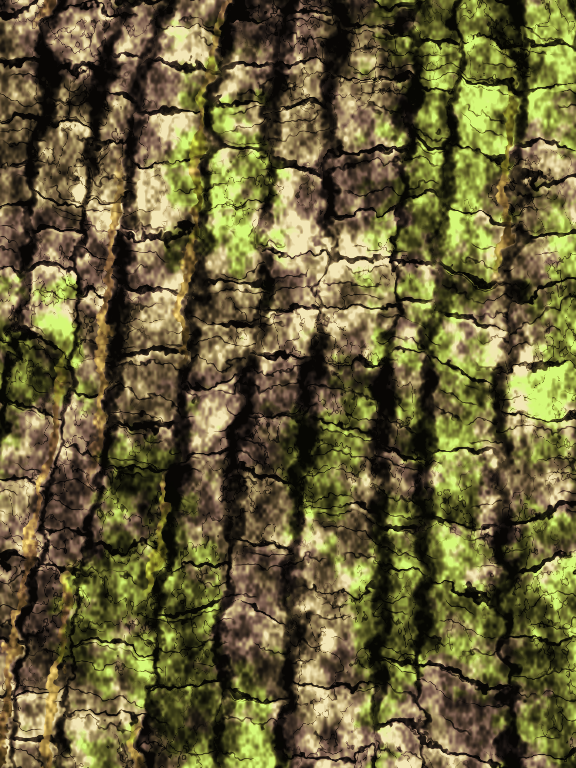
A Shadertoy shader for this texture:

```glsl
// Old tree bark: leaning ridges split into cracked plates, with moss and ochre seams.

const float COLUMNS = 7.5;        // ridges per canvas width at the bottom
const float COLUMN_GAIN = 1.8;    // extra ridges per unit of height
const float FAN_CENTER = 0.9;     // ridges lean away from this x
const float ROWS = 6.0;           // plates per unit of height at the bottom
const float ROW_GAIN = 2.2;       // plates get shorter towards the top
const float JITTER = 0.6;         // irregularity of ridge and plate spacing
const float FURROW_WIDTH = 0.011;
const float CRACK_WIDTH = 0.0065;
const float FINE_CRACK_WIDTH = 0.0022;
const float ROUGHNESS = 0.055;    // raggedness of all edges
const float BRIGHTNESS = 0.62;

const vec3 MOSS_TINT = vec3(0.88, 1.08, 0.66);
const vec3 PLUM_TINT = vec3(1.02, 0.95, 1.16);
const vec3 OCHRE_TINT = vec3(1.05, 0.98, 0.72);

// Bark colours from shadow to highlight, and the tone at which each is reached
const vec3 BARK[7] = vec3[7](
    vec3(0.03, 0.025, 0.015), vec3(0.12, 0.10, 0.07), vec3(0.29, 0.24, 0.15),
    vec3(0.48, 0.39, 0.27), vec3(0.61, 0.54, 0.35), vec3(0.78, 0.70, 0.48),
    vec3(0.95, 0.90, 0.71));
const float STOPS[7] = float[7](-2.1, -1.13, -0.25, 0.33, 0.77, 1.25, 1.8);

float hash(vec2 p) {
    return fract(sin(dot(p, vec2(127.1, 311.7))) * 43758.5453);
}

float noise(vec2 p) {
    vec2 i = floor(p), f = fract(p);
    f = f * f * (3.0 - 2.0 * f);
    return mix(mix(hash(i), hash(i + vec2(1, 0)), f.x),
               mix(hash(i + vec2(0, 1)), hash(i + vec2(1, 1)), f.x), f.y);
}

float fbm(vec2 p) {
    float sum = 0.0, weight = 0.46;
    for (int i = 0; i < 4; i++) {
        sum += weight * noise(p);
        p = mat2(1.6, 1.2, -1.2, 1.6) * p + 7.3;
        weight *= 0.6;
    }
    return sum;
}

// Irregular 1D cells: x = signed distance to the nearest border, y = cell id
vec2 cells(float t, float seed) {
    float base = floor(t + 0.5);
    vec2 best = vec2(9.0, 0.0);
    for (float k = -1.0; k <= 1.0; k++) {
        float id = base + k;
        float d = t - id - JITTER * (hash(vec2(id, seed)) - 0.5);
        if (abs(d) < abs(best.x)) best = vec2(d, d < 0.0 ? id : id + 1.0);
    }
    return best;
}

float line(float d, float halfWidth, float soft) {
    return 1.0 - smoothstep(halfWidth - soft, halfWidth + soft, abs(d));
}

vec3 barkColor(float tone) {
    vec3 color = BARK[0];
    for (int i = 1; i < 7; i++)
        color = mix(color, BARK[i], clamp((tone - STOPS[i - 1]) / (STOPS[i] - STOPS[i - 1]), 0.0, 1.0));
    return color;
}

void mainImage(out vec4 fragColor, in vec2 fragCoord) {
    vec2 p = fragCoord / iResolution.x;
    float soft = max(0.0016, 0.7 / iResolution.x);

    // Bend and roughen the layout
    vec2 rough = vec2(fbm(p * 24.0), fbm(p * 24.0 + 40.0)) - 0.5;
    vec2 bend = vec2(noise(p * vec2(5.0, 3.5)), noise(p * 7.0 + 9.0)) - 0.5;
    vec2 q = p + 0.045 * bend + ROUGHNESS * rough;

    // Ridges, then plates within each ridge
    float columnScale = COLUMNS + COLUMN_GAIN * p.y;
    vec2 column = cells((q.x - FAN_CENTER) * columnScale, 1.0);
    float side = column.x / columnScale;
    float rowScale = ROWS + 2.0 * ROW_GAIN * p.y;
    float slope = 2.4 * (hash(vec2(column.y, 5.0)) - 0.3);
    float along = q.y * (ROWS + ROW_GAIN * q.y) + slope * q.x + 17.0 * hash(vec2(column.y, 3.0));
    vec2 row = cells(along, column.y);
    float rise = row.x / rowScale;
    vec2 fineRow = cells(along * 3.1 + 2.0 * bend.x, column.y + 50.0);

    // Furrows, plate cracks, fine cracks and crumbling outlines
    float furrowWidth = FURROW_WIDTH * (0.2 + 1.7 * noise(p * vec2(9.0, 6.0) + 3.0));
    float furrow = line(side - 0.003, furrowWidth * 0.85, furrowWidth * 0.45 + soft);
    float crack = line(rise, CRACK_WIDTH * noise(p * 17.0 + 20.0), soft);
    float fineMask = smoothstep(0.42, 0.6, noise(p * 19.0 + 60.0));
    float fine = fineMask * line(fineRow.x / (3.1 * rowScale), FINE_CRACK_WIDTH * 0.6, soft);
    float crumbField = fbm(p * vec2(30.0, 22.0) + 80.0);
    float crumbs = line(crumbField - 0.46, 0.012, 0.012) * smoothstep(0.35, 0.65, noise(p * 9.0 + 31.0));

    // Tone of the plates, from broad light to grain
    float grain = noise(p * vec2(170.0, 130.0)) - 0.5;
    float tone = BRIGHTNESS - 1.3 * (p.x - 0.5) * (p.x - 0.5);
    tone += 1.6 * (noise(p * 3.5 + 12.0) - 0.5);
    tone += 1.0 * (hash(vec2(column.y, row.y)) - 0.5);
    tone += 4.6 * (fbm(p * vec2(28.0, 18.0) + 5.0) - 0.5);
    tone += 1.3 * grain + 1.2 * (noise(p * vec2(85.0, 60.0) + 8.0) - 0.5);
    tone += 0.5 * line(rise + 0.009, 0.004, 0.004);
    tone -= 2.1 * furrow + 2.2 * crack * (1.0 - furrow) + 1.5 * fine + 1.1 * crumbs;

    // Thin ochre seams left of some furrows
    float seam = step(0.5, hash(vec2(column.y, 21.0))) * line(side + 0.017, 0.007, 0.002);
    seam *= smoothstep(0.35, 0.55, noise(vec2(column.y * 7.0, p.y * 5.0)));
    tone = mix(tone, 0.45 + 1.6 * grain + 5.0 * rough.x, 0.85 * seam);

    // Colour with moss, plum and ochre tints
    float moss = smoothstep(0.5, 0.75, noise(p * vec2(9.0, 4.0) + 70.0) + 0.3 * (p.x - 0.5) + rough.y);
    float plum = smoothstep(0.35, 0.65, noise(p * 8.0 + 90.0) + rough.x) * (1.0 - moss);
    vec3 color = barkColor(tone);
    color *= mix(vec3(1.0), PLUM_TINT, plum * (1.0 - smoothstep(0.6, 1.4, tone)));
    color *= mix(vec3(1.0), MOSS_TINT, moss);
    color *= mix(vec3(1.0), OCHRE_TINT, seam);
    fragColor = vec4(clamp(color, 0.0, 1.0), 1.0);
}
```
